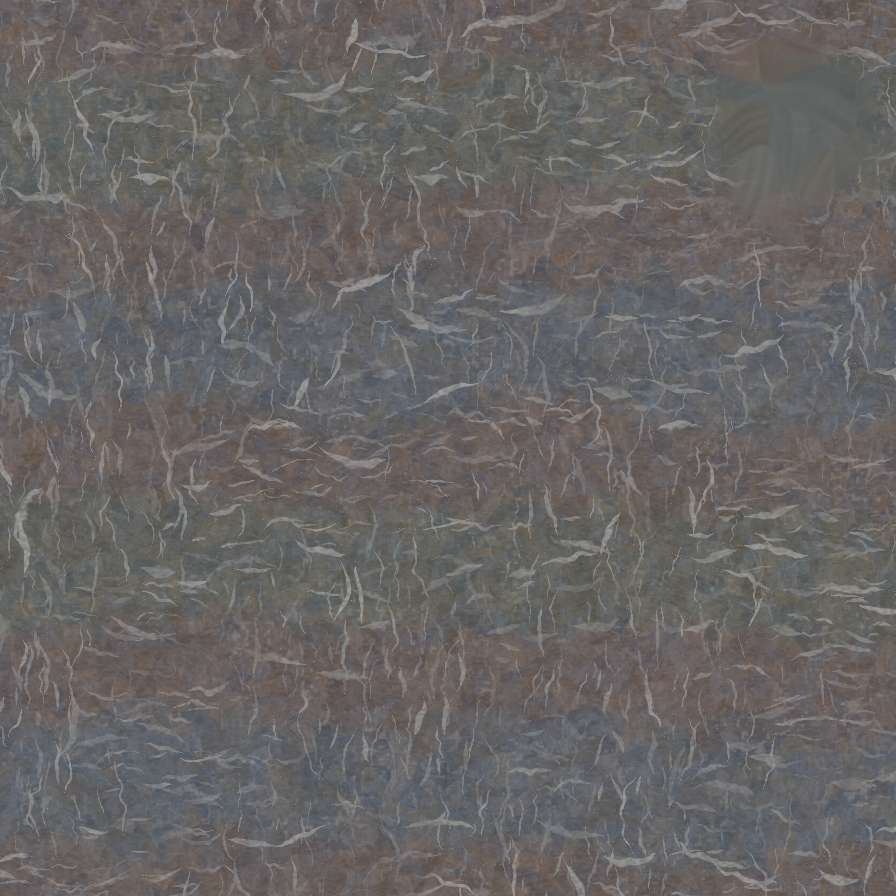
A Shadertoy shader for this texture:

```glsl
// Weathered slate in rusty, blue and olive bands, with small facets and frayed pale scratches.

vec3 hash3(vec2 p) {
    vec3 q = fract(p.xyx * vec3(0.1031, 0.1030, 0.0973));
    q += dot(q, q.yxz + 33.33);
    return fract((q.xxy + q.yzz) * q.zyx);
}

float noise(vec2 p) {
    vec2 i = floor(p), f = fract(p);
    f = f * f * (3.0 - 2.0 * f);
    return mix(mix(hash3(i).x, hash3(i + vec2(1, 0)).x, f.x),
               mix(hash3(i + vec2(0, 1)).x, hash3(i + vec2(1, 1)).x, f.x), f.y);
}

float fbm(vec2 p) {
    return 0.5 * noise(p) + 0.3 * noise(p * 2.1 + 7.3) + 0.2 * noise(p * 4.3 + 3.1);
}

// Soft-edged Voronoi chips: x = tone, y = brushed streak, z = warm or cool tint.
vec3 facets(vec2 p) {
    p += 0.7 * vec2(noise(p * 0.9), noise(p * 0.9 + 41.0));
    vec3 sum = vec3(0.0);
    float total = 0.0;
    for (int y = -1; y <= 1; y++)
    for (int x = -1; x <= 1; x++) {
        vec2 cell = floor(p) + vec2(x, y);
        vec3 r = hash3(cell + 5.0);
        vec2 d = p - cell - r.xy;
        float weight = exp(-38.0 * dot(d, d));
        vec2 along = r.z < 0.55 ? d : d.yx;
        along.y += (r.x - 0.5) * along.x;
        float streak = noise(along * vec2(1.2, 8.0) + cell * 3.7);
        sum += weight * (vec3(r.z, streak, hash3(cell + 91.0).x) - 0.5);
        total += weight;
    }
    return sum / total;
}

// One curved, tapering scratch per cell; local patches lean upright or flat.
float scratches(vec2 uv, float density, float seed) {
    vec2 p = uv * density;
    float marks = 0.0;
    for (int y = -1; y <= 1; y++)
    for (int x = -1; x <= 1; x++) {
        vec2 cell = floor(p) + vec2(x, y);
        vec3 r = hash3(cell + seed), s = hash3(cell + seed + 71.0);
        float lean = noise(cell / density * 7.0 + 19.0) + 0.7 * (r.z - 0.5);
        float angle = (lean > 0.61 ? 0.0 : 1.5708) + (s.x - 0.5) * 0.8;
        float c = cos(angle), sn = sin(angle);
        vec2 q = p - cell - r.xy;
        q = vec2(c * q.x + sn * q.y, c * q.y - sn * q.x);
        q.y += (s.y - 0.5) * q.x * q.x + 0.16 * (noise(q * 4.0 + cell * 5.0) - 0.5);

        float halfLength = mix(0.28, 0.88, s.z);
        float taper = max(1.0 - pow(abs(q.x) / halfLength, 2.0), 0.0);
        float width = mix(0.06, 0.2, r.z * r.z) * taper + 0.001;
        float body = 1.0 - smoothstep(0.1, 1.0, abs(q.y) / width);
        float fray = noise(q * vec2(9.0, 22.0) + cell * 13.0);
        float mark = smoothstep(0.0, 0.55, body - fray * mix(0.25, 0.9, s.y));
        marks = max(marks, mark * mix(0.3, 1.0, fract(s.x * 7.0 + r.x)));
    }
    return marks;
}

void mainImage(out vec4 fragColor, in vec2 fragCoord) {
    vec2 uv = fragCoord / iResolution.xy;

    // Ragged horizontal bands of mineral colour
    float depth = 1.0 - uv.y + 0.10 * (fbm(uv * vec2(5.0, 8.0)) - 0.5)
                + 0.025 * (noise(uv * 45.0) - 0.5);
    float rust = smoothstep(-0.35, 0.8, cos(6.2832 * (depth - 0.02) / 0.245));
    float cool = smoothstep(-0.6, 0.6, cos(6.2832 * (depth - 0.37) / 0.49));
    vec3 color = mix(vec3(0.385, 0.386, 0.372), vec3(0.378, 0.385, 0.402), cool);
    color = mix(color, vec3(0.405, 0.367, 0.360), rust * 0.9);

    // A calm corner keeps large, smooth facets
    vec2 corner = (uv - vec2(0.88, 0.86)) / vec2(0.11, 0.12);
    float calm = 1.0 - smoothstep(0.65, 1.1, length(corner) + 0.7 * (fbm(uv * 18.0) - 0.5));

    // Chips in two sizes and fine grain
    vec3 chip = mix(facets(uv * 52.0), facets(uv * 17.0 + 30.0), calm);
    vec3 crumb = facets(uv * 125.0 + 60.0) * (1.0 - calm);
    float grain = noise(uv * vec2(250.0, 380.0)) - 0.5;
    color += 0.045 * chip.x + 0.035 * chip.y + 0.035 * crumb.x + 0.03 * crumb.y;
    color += vec3(0.035, 0.004, -0.03) * (chip.z + 0.6 * crumb.z);
    color += 0.035 * grain * (1.0 - calm);
    color += 0.03 * (fbm(uv * 14.0) - 0.5);

    // Pale scratches, broken up by dusty speckles
    float wear = smoothstep(0.2, 0.55, fbm(uv * 11.0 + 50.0));
    float marks = max(scratches(uv, 20.0, 3.0), 0.85 * scratches(uv, 33.0, 137.0));
    float dust = smoothstep(0.62, 0.95, noise(uv * 210.0)) * smoothstep(0.45, 0.7, fbm(uv * 26.0));
    float pale = max(marks * mix(0.4, 1.0, wear) * (0.85 + 0.5 * grain), 0.35 * dust);
    color = mix(color, vec3(0.645, 0.64, 0.635), 0.85 * pale * (1.0 - 0.9 * calm));

    fragColor = vec4(clamp(color, 0.0, 1.0), 1.0);
}
```
